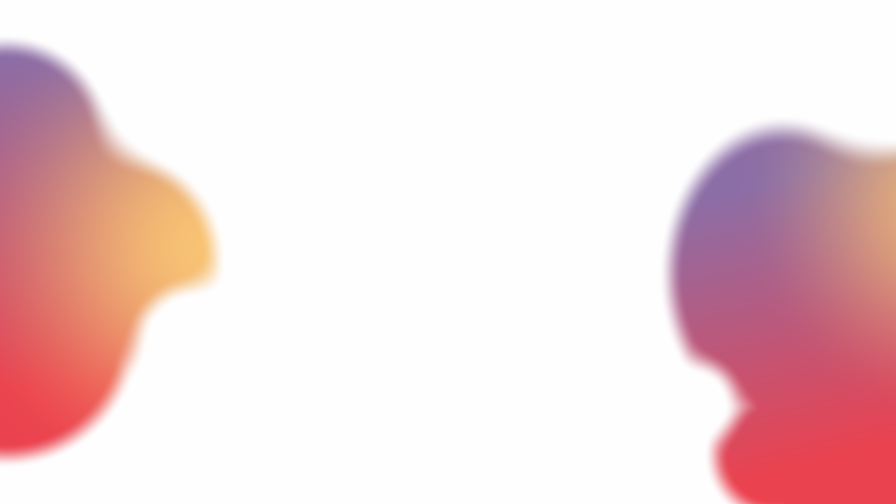
Reproduce this background procedurally as a WebGL 1 fragment shader.

```glsl
precision highp float;
// Two soft-edged liquid blobs, violet to red with an amber glow, on white.

uniform vec2 u_resolution;

#define EDGE_SOFTNESS 0.025
#define WIDE_BLEND 0.116
#define TIGHT_BLEND 0.030
#define CORNER_ROUNDING 0.055
#define VIOLET vec3(0.55, 0.43, 0.65)
#define RED vec3(0.92, 0.26, 0.31)
#define AMBER vec3(0.97, 0.76, 0.45)
#define PAPER vec3(0.997)

float circle(vec2 p, vec2 center, float radius) {
  return length(p - center) - radius;
}

// Approximate distance, exact along the short axis
float ellipse(vec2 p, vec2 center, vec2 radii) {
  return (length((p - center) / radii) - 1.0) * min(radii.x, radii.y);
}

float smoothUnion(float a, float b, float k) {
  float h = max(k - abs(a - b), 0.0);
  return min(a, b) - h * h / (4.0 * k);
}

float smoothCut(float shape, float hole, float k) {
  return -smoothUnion(-shape, hole, k);
}

// Two round ends joined by a pointed lobe
float leftBlob(vec2 p) {
  float top = circle(p, vec2(0.012, 0.718), 0.190);
  float lobe = circle(p, vec2(0.231, 0.486), 0.194);
  float hollow = circle(p, vec2(0.394, 0.306), 0.127);
  float bottom = circle(p, vec2(0.012, 0.340), 0.245);
  lobe = smoothCut(lobe, hollow, CORNER_ROUNDING);
  return smoothUnion(smoothUnion(top, lobe, WIDE_BLEND), bottom, TIGHT_BLEND);
}

// Upright oval with a shoulder, a foot and a notch in its left side
float rightBlob(vec2 p) {
  float oval = ellipse(p, vec2(1.556, 0.456), vec2(0.2245, 0.285));
  float shoulder = circle(p, vec2(1.852, 0.479), 0.2245);
  float foot = circle(p, vec2(1.537, 0.097), 0.116);
  float base = circle(p, vec2(1.782, 0.167), 0.301);
  float notch = circle(p, vec2(1.380, 0.201), 0.079);
  float upper = smoothUnion(oval, shoulder, WIDE_BLEND);
  float lower = min(foot, base);
  return smoothCut(smoothUnion(upper, lower, 0.02), notch, TIGHT_BLEND);
}

// Linear violet-to-red ramp under a radial amber glow
vec3 blobColor(vec2 p, vec2 start, vec2 end, vec2 glowCenter, float glowRadius, float glowStrength) {
  vec2 axis = end - start;
  float ramp = clamp(dot(p - start, axis) / dot(axis, axis), 0.0, 1.0);
  float glow = 1.0 - smoothstep(0.0, glowRadius, distance(p, glowCenter));
  return mix(mix(VIOLET, RED, ramp), AMBER, glow * glowStrength);
}

float coverage(float d) {
  return 1.0 - smoothstep(-EDGE_SOFTNESS, EDGE_SOFTNESS, d);
}

void main() {
  vec2 p = gl_FragCoord.xy / u_resolution.y;

  vec3 leftColor = blobColor(p, vec2(0.0, 0.884), vec2(0.0, 0.236), vec2(0.405, 0.509), 0.532, 1.0);
  vec3 rightColor = blobColor(p, vec2(1.458, 0.618), vec2(1.597, 0.074), vec2(1.898, 0.595), 0.44, 0.85);

  vec3 color = mix(PAPER, leftColor, coverage(leftBlob(p)));
  color = mix(color, rightColor, coverage(rightBlob(p)));
  gl_FragColor = vec4(color, 1.0);
}
```
